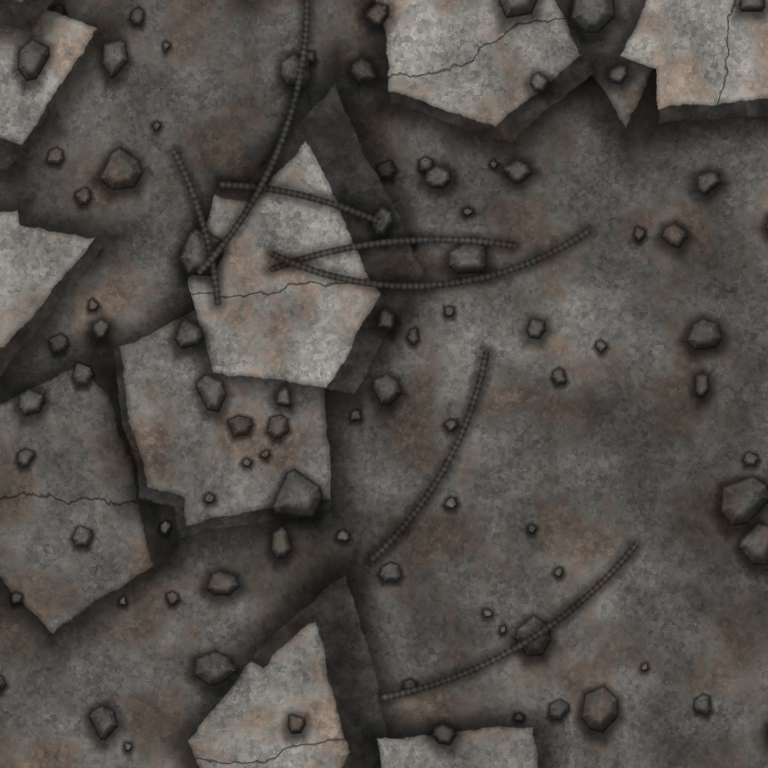
Reproduce this texture procedurally as a Shadertoy shader.

```glsl
// Broken concrete rubble: pale slabs with dark sides over dirty ground,
// sprinkled with faceted pebbles and bent steel bars. Each layer paints a
// brightness; cellular grain and layered sines then weather its colour.

vec2 hash2(vec2 p) {
    vec3 q = fract(p.xyx * vec3(.1031, .1030, .0973));
    q += dot(q, q.yzx + 33.33);
    return fract((q.xx + q.yz) * q.zy);
}

vec2 heading(float a) { return vec2(cos(a), sin(a)); }

// Random value of the nearest cell point
float grain(vec2 p) {
    vec2 cell = floor(p);
    float nearest = 9., value = 0.;
    for (int y = -1; y <= 1; y++)
    for (int x = -1; x <= 1; x++) {
        vec2 id = cell + vec2(x, y), h = hash2(id);
        vec2 r = id + h - p;
        float d = dot(r, r);
        if (d < nearest) { nearest = d; value = fract(h.x * 7. + h.y * 13.); }
    }
    return value;
}

// Layered, rotated and warped sines, roughly -0.7 to 0.7
float waves(vec2 p) {
    float sum = 0., amp = .5;
    for (int i = 0; i < 6; i++) {
        p = mat2(.8, .6, -.6, .8) * p;
        p += .35 * sin(p.yx * 1.3 + float(i) * 2.1);
        sum += amp * sin(p.x + float(i) * 1.3) * sin(p.y);
        p *= 1.85;
        amp *= .62;
    }
    return sum;
}

// Irregular notched polygon: x = top face, y = top swept along the drop
vec2 slabShape(vec2 q, vec2 id, vec2 drop) {
    vec2 d = vec2(-9.);
    for (int i = 0; i < 6; i++) {
        vec2 h = hash2(id * 7.3 + float(i) * 11.7);
        float a = (float(i) + .65 * (h.x - .5)) * 1.0472 + id.x;
        vec2 n = heading(a);
        float edge = dot(q, n) - mix(.27, .47, h.y);
        if (i == 0) edge = min(dot(q, heading(a - .5)) - .25, dot(q, heading(a + .7)) - .27);
        d = max(d, vec2(edge, edge - max(0., dot(drop, n))));
    }
    return d;
}

float paintSlabs(float light, vec2 p, float scale, float tone, float share, float thick, float soft) {
    p = p * scale + scale * 5.;
    soft *= scale;
    vec2 cell = floor(p);
    vec2 wobble = .022 * vec2(waves(p * 7.), waves(p * 7. + 9.));
    for (int y = -1; y <= 1; y++)
    for (int x = -1; x <= 1; x++) {
        vec2 id = cell + vec2(x, y), h = hash2(id + scale), k = hash2(id * 3.1 + 5.);
        if (k.x > share) continue;
        vec2 q = p - id - .5 - .45 * (h - .5) + wobble;
        vec2 drop = thick * (.3 + k.y) * heading(-.9 + 3.2 * (h.x - .5));
        vec2 d = slabShape(q, id + scale, drop);
        // Contact shadow, side face, then the top
        light *= mix(.42, 1., smoothstep(-.03, .15, d.y));
        float side = .17 + .25 * max(0., d.x) + .05 * waves(q * 25.);
        light = mix(light, side, smoothstep(soft, -soft, d.y));
        float top = tone * (.88 + .24 * h.y + .22 * dot(q, heading(h.x * 6.28)));
        float crack = abs(dot(q, heading(h.y * 6.28)) + .06 * waves(q * 5.) - .08);
        if (h.x > .5) top *= mix(.6, 1., smoothstep(0., soft * 1.6, crack));
        top *= mix(.78, 1., smoothstep(0., .025, -d.x));
        light = mix(light, top, smoothstep(soft, -soft, d.x));
    }
    return light;
}

float paintPebbles(float light, vec2 p, float scale, float share, float soft) {
    p = p * scale + 40.;
    soft *= scale;
    vec2 cell = floor(p);
    for (int y = -1; y <= 1; y++)
    for (int x = -1; x <= 1; x++) {
        vec2 id = cell + vec2(x, y), h = hash2(id + scale), k = hash2(id * 2.7 + 3.);
        if (k.x > share) continue;
        float size = mix(.13, .34, k.y * k.y), d = -9.;
        vec2 q = p - id - .5 - .6 * (h - .5), facet = vec2(0);
        q.x *= .85 + .5 * h.y;
        for (int i = 0; i < 7; i++) {
            vec2 g = hash2(id * 5.1 + float(i) * 9.3);
            vec2 n = heading((float(i) + .5 * g.x) * .8976);
            float e = dot(q, n) - size * (.75 + .35 * g.y);
            if (e > d) { d = e; facet = n; }
        }
        light *= mix(.5, 1., smoothstep(-.02, .15, d + .15 * q.y));
        float body = mix(.34, .23 + .09 * dot(facet, vec2(-.4, .9)), smoothstep(-.6 * size, -.2 * size, d));
        body *= mix(.55, 1., smoothstep(0., .05, -d));
        light = mix(light, body, smoothstep(soft, -soft, d));
    }
    return light;
}

// Bent steel bars: circular arcs with ribs
float paintBars(float light, vec2 p, float soft) {
    for (int i = 0; i < 7; i++) {
        vec2 h = hash2(vec2(float(i) * 3.7, 8.)), k = hash2(vec2(5., float(i) * 6.1));
        float radius = mix(.16, .75, k.x), span = mix(.1, .22, k.y) / radius;
        float middle = h.x * 40.;
        vec2 q = p - mix(vec2(.15), vec2(.85), h) + radius * heading(middle);
        float a = mod(atan(q.y, q.x) - middle + 3.1416, 6.2832) - 3.1416;
        float off = length(q) - radius;
        float d = length(vec2(off, max(0., abs(a) - span) * radius)) - .0042;
        light *= mix(.62, 1., smoothstep(-.002, .014, d));
        float steel = .25 - 22. * abs(off) + .03 * sin(a * radius * 800.);
        light = mix(light, steel, smoothstep(soft, -soft, d));
    }
    return light;
}

void mainImage(out vec4 fragColor, in vec2 fragCoord) {
    vec2 p = fragCoord / iResolution.y;
    float soft = max(.0016, .8 / iResolution.y);

    // Layers from the ground up
    float light = .33 * (1. + .35 * waves(p * 9.));
    light = paintSlabs(light, p, 2.7, .385, .6, .05, soft);
    light = paintPebbles(light, p, 21., .13, soft);
    light = paintSlabs(light, p, 3.3, .47, .66, .17, soft);
    light = paintPebbles(light, p, 9.5, .32, soft);
    light = paintBars(light, p, soft);

    // Fine grain, pale blotches and rusty stains
    float speck = .5 * (grain(p * 120.) + grain(p * 230. + 7.)) - .5;
    float blotch = waves(p * 30.);
    float rust = smoothstep(-.05, .5, waves(p * 24. + 5.) + .7 * speck);
    vec3 weather = vec3(1.02, 1., .96) * (1. + .36 * speck + .2 * blotch);
    weather *= mix(vec3(1), vec3(.93, .81, .74), .75 * rust);
    fragColor = vec4(max(light, .06) * weather, 1.);
}
```
